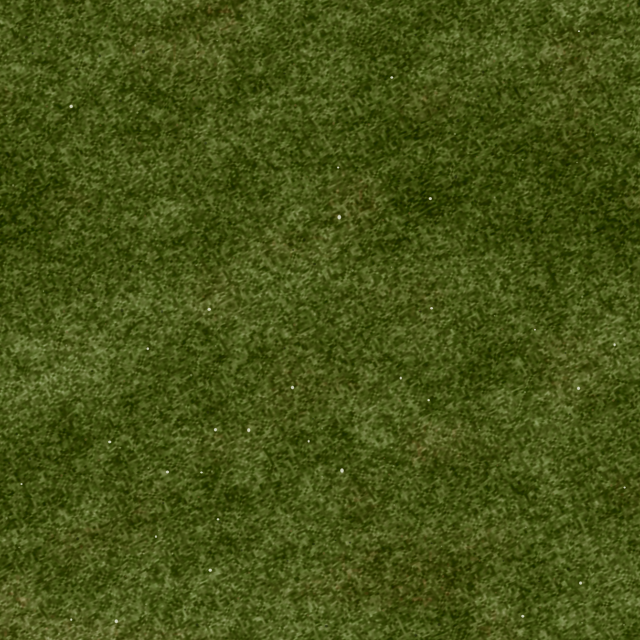
Reproduce this texture procedurally as a WebGL 2 fragment shader.

```glsl
#version 300 es
precision highp float;
// Mown grass seen from above: fine blade grain over slanted clumps and
// broad shade patches, all summed from value noise into one brightness that
// drives a green ramp, with dry tints and scattered pale specks on top.

uniform vec2 u_resolution;
out vec4 outColor;

vec3 hash3(vec2 cell) {
    vec3 h = fract(cell.xyx * vec3(0.1031, 0.1030, 0.0973));
    h += dot(h, h.yxz + 33.33);
    return fract((h.xxy + h.yzz) * h.zyx);
}

// Smooth value noise in -1..1
float noise(vec2 p) {
    vec2 cell = floor(p), f = fract(p);
    f = f * f * (3.0 - 2.0 * f);
    float low = mix(hash3(cell).x, hash3(cell + vec2(1, 0)).x, f.x);
    float high = mix(hash3(cell + vec2(0, 1)).x, hash3(cell + vec2(1, 1)).x, f.x);
    return 2.0 * mix(low, high, f.y) - 1.0;
}

vec2 rotate(vec2 p, float angle) {
    float c = cos(angle), s = sin(angle);
    return vec2(c * p.x + s * p.y, c * p.y - s * p.x);
}

// Short blades: two crossing layers of noise, bent so no lattice shows
float grain(vec2 p) {
    vec2 bend = 0.002 * vec2(noise(p * 60.0 + 7.0), noise(p * 60.0 + 91.0));
    float fine = noise(rotate(p + bend, 0.5) * vec2(235.0, 300.0) + 300.0);
    float coarse = noise(rotate(p - bend, -0.4) * vec2(130.0, 165.0) + 500.0);
    return 0.135 * fine + 0.055 * coarse;
}

// Tufts and shade, stretched along a direction rising to the right
float clumps(vec2 p) {
    vec2 q = rotate(p, 0.38);
    q += 0.012 * vec2(noise(p * 22.0 + 40.0), noise(p * 22.0 + 60.0));
    float tufts = 0.036 * noise(q * vec2(42.0, 72.0) + 130.0);
    float drifts = 0.042 * noise(q * vec2(15.0, 29.0) + 170.0);
    float patches = 0.042 * noise(q * vec2(4.5, 8.0) + 210.0);
    float bands = 0.020 * cos(12.566 * (p.y - 0.45 + 0.03 * noise(p * 4.0)));
    return tufts + drifts + patches + bands;
}

// Coverage of small round specks, at most one in each grid cell
float specks(vec2 p, float cells, float share, float radius, float seed) {
    vec2 cell = floor(p * cells);
    vec3 h = hash3(cell + seed);
    vec3 k = hash3(cell + seed + 57.0);
    vec2 center = (cell + 0.2 + 0.6 * h.xy) / cells;
    float r = radius * mix(0.5, 1.0, k.x);
    float soft = 0.8 / min(u_resolution.x, u_resolution.y);
    float d = length((p - center) * vec2(1.0, 0.8 + 0.5 * k.y));
    return step(h.z, share) * (1.0 - smoothstep(r - soft, r + soft, d));
}

void main() {
    vec2 p = gl_FragCoord.xy / min(u_resolution.x, u_resolution.y);

    // Brightness, leaning slightly toward highlights
    float d = grain(p) + clumps(p);
    float v = max(0.322 + d + d * d - 0.005, 0.1);

    // Green ramp: deep olive in shade, paler and greyer in light
    float lift = v - 0.25;
    vec3 color = vec3(v - 0.05, v, 0.02 + 0.8 * lift + 0.7 * lift * lift);

    // Dry, brownish areas and small shifts of hue between blades
    float dry = smoothstep(0.1, 0.9, noise(p * vec2(9.0, 13.0) + 400.0));
    float straw = smoothstep(0.45, 0.95, noise(p * 110.0 + 620.0));
    float hue = noise(rotate(p, 0.9) * 190.0 + 700.0);
    color += dry * vec3(0.017, -0.002, 0.008) - vec3(0.003, 0.0, 0.003);
    color += dry * straw * vec3(0.07, 0.01, 0.03);
    color += hue * vec3(0.014, -0.003, 0.014);

    // Straw bits, dark gaps and tiny white blossoms
    color = mix(color, vec3(0.47, 0.38, 0.20), 0.5 * specks(p, 34.0, 0.06, 0.0020, 11.0));
    color = mix(color, vec3(0.07, 0.09, 0.01), 0.5 * specks(p, 30.0, 0.08, 0.0024, 23.0));
    color = mix(color, vec3(0.62, 0.66, 0.46), 0.6 * specks(p, 25.0, 0.10, 0.0018, 37.0));
    color = mix(color, vec3(0.88, 0.89, 0.82), 0.9 * specks(p, 14.0, 0.17, 0.0028, 71.0));

    outColor = vec4(clamp(color, 0.0, 1.0), 1.0);
}
```
